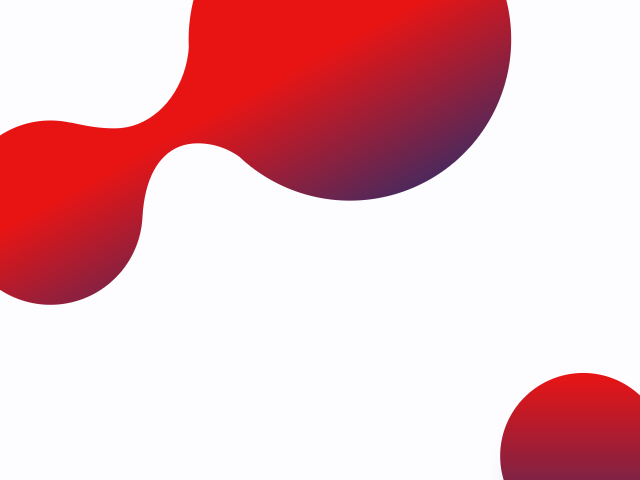
Give the GLSL for this background, as a WebGL 2 fragment shader.

```glsl
#version 300 es
precision highp float;

uniform vec2 u_resolution;
out vec4 fragColor;

float circle(vec2 p, vec2 center, float radius) {
    return length(p - center) - radius;
}

// Adds one outline edge: nearest distance, and inside/outside by crossings
void addEdge(vec2 p, vec2 a, vec2 b, inout float dist, inout float side) {
    vec2 e = b - a, w = p - a;
    dist = min(dist, length(w - e * clamp(dot(w, e) / dot(e, e), 0.0, 1.0)));
    bvec3 crossing = bvec3(p.y >= a.y, p.y < b.y, e.x * w.y > e.y * w.x);
    if (all(crossing) || all(not(crossing))) side = -side;
}

vec2 bezier(vec2 a, vec2 b, vec2 c, vec2 d, float t) {
    vec2 ab = mix(a, b, t), bc = mix(b, c, t), cd = mix(c, d, t);
    return mix(mix(ab, bc, t), mix(bc, cd, t), t);
}

void addCurve(vec2 p, vec2 a, vec2 b, vec2 c, vec2 d, inout float dist, inout float side) {
    vec2 from = a;
    for (int i = 1; i <= 20; i++) {
        vec2 to = bezier(a, b, c, d, float(i) / 20.0);
        addEdge(p, from, to, dist, side);
        from = to;
    }
}

// Liquid bridge, closed by chords hidden inside the two circles
float neck(vec2 p) {
    float dist = 10.0, side = 1.0;
    vec2 smallTop = vec2(0.1476, 0.7448), dip = vec2(0.2396, 0.7326);
    vec2 bigLeft = vec2(0.3941, 0.9184), bigBottom = vec2(0.5122, 0.6632);
    vec2 arch = vec2(0.4115, 0.7014), smallRight = vec2(0.2969, 0.5486);
    addCurve(p, smallTop, vec2(0.1788, 0.7378), vec2(0.2049, 0.7326), dip, dist, side);
    addCurve(p, dip, vec2(0.3247, 0.7326), vec2(0.3941, 0.8160), bigLeft, dist, side);
    addEdge(p, bigLeft, bigBottom, dist, side);
    addCurve(p, bigBottom, vec2(0.4809, 0.6892), vec2(0.4479, 0.7014), arch, dist, side);
    addCurve(p, arch, vec2(0.3438, 0.7014), vec2(0.3021, 0.6441), smallRight, dist, side);
    addEdge(p, smallRight, smallTop, dist, side);
    return dist * side;
}

vec3 redToPurple(float t) {
    return mix(vec3(0.91, 0.08, 0.08), vec3(0.30, 0.16, 0.36), clamp(t, 0.0, 1.0));
}

float coverage(float dist) {
    return clamp(0.5 - dist * u_resolution.y, 0.0, 1.0);
}

void main() {
    vec2 p = gl_FragCoord.xy / u_resolution.y;
    vec3 color = vec3(0.992, 0.992, 1.0);

    // Joined circles with a diagonal gradient
    float blob = min(circle(p, vec2(0.729, 0.918), 0.336), circle(p, vec2(0.105, 0.557), 0.192));
    blob = min(blob, neck(p));
    float diagonal = dot(p - vec2(0.729, 0.918), vec2(0.48, -0.877));
    color = mix(color, redToPurple(diagonal / 0.336), coverage(blob));

    // Corner circle over a faint low shadow
    float shadow = 1.0 - smoothstep(-0.02, 0.03, circle(p, vec2(1.215, 0.0), 0.173));
    color = mix(color, vec3(0.80, 0.80, 0.95), 0.2 * shadow);
    float corner = circle(p, vec2(1.215, 0.050), 0.173);
    color = mix(color, redToPurple((0.22 - p.y) / 0.33), coverage(corner));

    fragColor = vec4(color, 1.0);
}
```
